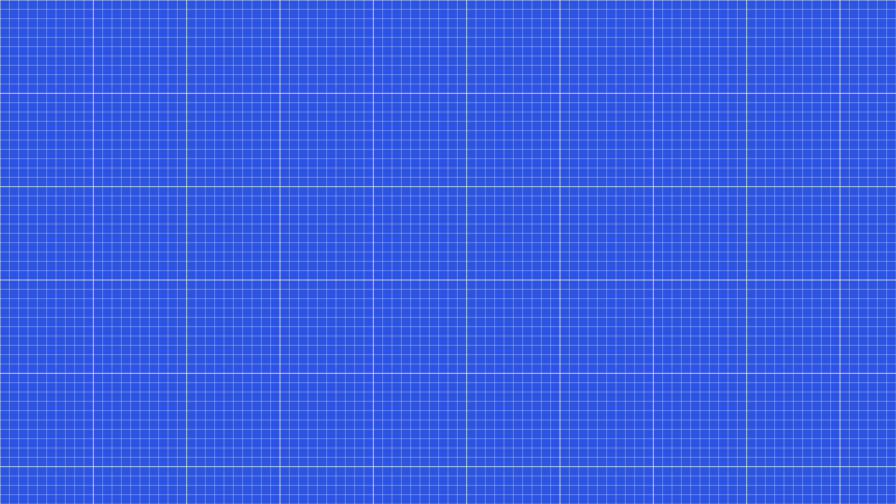
Give the GLSL for this pattern, as a Shadertoy shader.

```glsl
// Blueprint graph paper: a fine pale grid with a bolder line every tenth rule.
// Each grid is a periodic line distance, with exact coverage under a tent
// filter, so hairlines thinner than a pixel keep their weight at any size.

#define CELLS_DOWN    5.4     // large cells over the canvas height
#define SUBDIVISIONS  10.0    // small cells per large cell
#define LINE_WIDTH    0.0067  // in large cells
#define MAJOR_OPACITY 0.84
#define MINOR_OPACITY 0.46
#define PAPER_COLOR   vec3(0.176, 0.327, 0.892)
#define LINE_COLOR    vec3(0.92, 0.95, 0.85)

// Integral of the unit tent filter from minus infinity to x.
vec2 tentIntegral(vec2 x) {
    x = clamp(x, -1.0, 1.0);
    return 0.5 + x - 0.5 * x * abs(x);
}

// Opacity of a square grid; p, spacing and pixel are in large cells.
float gridOpacity(vec2 p, float spacing, float pixel, float opacity) {
    vec2 offset = p - spacing * round(p / spacing);
    vec2 halfWidth = vec2(0.5 * LINE_WIDTH);
    vec2 coverage = tentIntegral((offset + halfWidth) / pixel)
                  - tentIntegral((offset - halfWidth) / pixel);
    vec2 clear = 1.0 - opacity * coverage;
    return 1.0 - clear.x * clear.y;
}

void mainImage(out vec4 fragColor, in vec2 fragCoord) {
    // Cells are counted from the top left corner.
    float pixel = CELLS_DOWN / iResolution.y;
    vec2 p = vec2(fragCoord.x, iResolution.y - fragCoord.y) * pixel;

    float minor = gridOpacity(p, 1.0 / SUBDIVISIONS, pixel, MINOR_OPACITY);
    float major = gridOpacity(p, 1.0, pixel, MAJOR_OPACITY);

    // Fine rules first, bold rules over them.
    vec3 color = mix(PAPER_COLOR, LINE_COLOR, minor);
    color = mix(color, LINE_COLOR, major);
    fragColor = vec4(color, 1.0);
}
```
